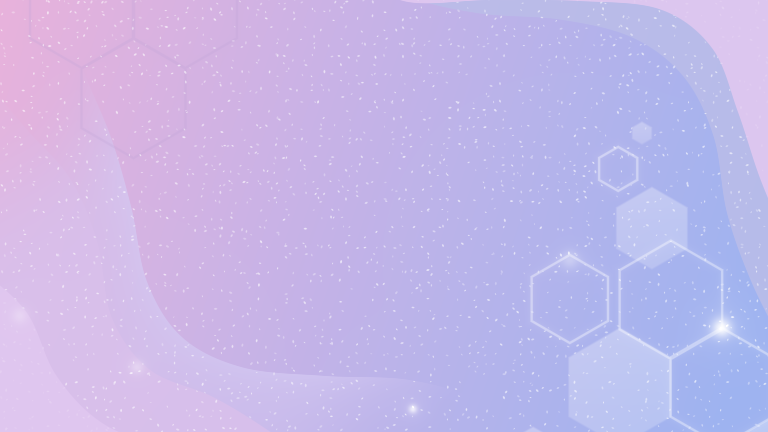
Write a Shadertoy shader that draws this background.

```glsl
const vec3 PINK = vec3(0.91, 0.70, 0.86);
const vec3 LILAC = vec3(0.79, 0.70, 0.90);
const vec3 BLUE = vec3(0.62, 0.70, 0.94);
const vec3 MIST = vec3(0.83, 0.79, 0.95);
const vec3 ORCHID = vec3(0.85, 0.75, 0.92);
const vec3 PALE = vec3(0.88, 0.78, 0.94);
const vec3 STEEL = vec3(0.73, 0.74, 0.91);
const vec3 PLUM = vec3(0.75, 0.64, 0.84);
const float LINE_HALF_WIDTH = 0.0028;
const float SPECK_RADIUS = 0.0024;
const float SPECK_OPACITY = 0.65;
const float LEFT_START = 0.162;
const float RIGHT_START = 0.926;
const float KNOT_STEP = 0.2083;

// Wave profiles: x - depth, sampled evenly along x + depth
const float LEFT_OUTER[10] = float[10](0.116, 0.023, -0.063, -0.178, -0.313, -0.359, -0.289, -0.120, 0.069, 0.178);
const float LEFT_MIDDLE[10] = float[10](-0.225, -0.238, -0.252, -0.336, -0.477, -0.509, -0.426, -0.375, -0.347, -0.324);
const float LEFT_INNER[10] = float[10](-0.694, -0.676, -0.667, -0.662, -0.738, -0.745, -0.667, -0.579, -0.509, -0.463);
const float RIGHT_OUTER[10] = float[10](0.954, 1.074, 1.252, 1.377, 1.405, 1.336, 1.190, 1.090, 1.019, 0.949);
const float RIGHT_INNER[10] = float[10](0.926, 1.134, 1.338, 1.507, 1.537, 1.449, 1.345, 1.262, 1.181, 1.111);

float hash(vec2 p) {
    return fract(sin(dot(p, vec2(127.1, 311.7))) * 43758.5453);
}

// Offset from a Catmull-Rom wave, positive on its right-hand side
float wave(vec2 p, float knots[10], float start) {
    float u = clamp((p.x + 1.0 - p.y - start) / KNOT_STEP, 0.0, 8.999);
    int i = int(u);
    float f = fract(u);
    float a = knots[max(i - 1, 0)], b = knots[i];
    float c = knots[i + 1], d = knots[min(i + 2, 9)];
    float curve = b + 0.5 * f * (c - a + f * (2.0 * a - 5.0 * b + 4.0 * c - d
                + f * (3.0 * (b - c) + d - a)));
    return (p.x + p.y - 1.0 - curve) * 0.7071;
}

float cover(float d, float pixel) {
    return 1.0 - smoothstep(-0.7 * pixel, 0.7 * pixel, d);
}

// Pointy-topped hexagon of the given corner radius
float hexagon(vec2 p, float radius) {
    p = abs(p);
    return max(p.x, dot(p, vec2(0.5, 0.866))) - 0.866 * radius;
}

float hexLine(vec2 p, float radius, float pixel) {
    float d = abs(hexagon(p, radius));
    return 0.32 * cover(d - LINE_HALF_WIDTH, pixel) + 0.10 * exp(-d / 0.008);
}

float hexFill(vec2 p, float radius, float pixel) {
    float shade = 0.25 + 0.05 * p.y / radius;
    return shade * cover(hexagon(p, radius), 2.0 * pixel);
}

float glow(vec2 p, float size) {
    return exp(-dot(p, p) / (size * size)) + 0.3 * exp(-length(p) / (1.6 * size));
}

// One slightly stretched dot in some cells of a jittered grid
float specks(vec2 p, float cell, float density, float pixel) {
    vec2 id = floor(p / cell);
    vec2 jitter = 0.2 + 0.6 * vec2(hash(id + 3.1), hash(id + 17.7));
    vec2 q = p - (id + jitter) * cell;
    float angle = 3.14 * hash(id + 41.3);
    q = mat2(cos(angle), sin(angle), -sin(angle), cos(angle)) * q;
    float radius = SPECK_RADIUS * mix(0.5, 1.1, hash(id + 29.9));
    float d = length(q * vec2(0.75, 1.2)) - radius;
    return step(hash(id), density) * cover(d, pixel) * mix(0.4, 1.0, hash(id + 53.2));
}

void mainImage(out vec4 fragColor, in vec2 fragCoord) {
    float pixel = 1.0 / iResolution.y;
    vec2 p = fragCoord * pixel;
    float depth = 1.0 - p.y;

    // Diagonal backdrop
    float g = p.x + 0.35 * depth;
    vec3 color = mix(PINK, LILAC, clamp(g / 0.8, 0.0, 1.0));
    color = mix(color, BLUE, clamp((g - 0.8) / 1.2, 0.0, 1.0));

    // Left waves
    float along = p.x + depth;
    float d = wave(p, LEFT_OUTER, LEFT_START);
    float fade = smoothstep(0.3, 0.75, along) * (1.0 - smoothstep(1.55, 2.02, along));
    color = mix(color, MIST, cover(d, pixel) * fade * (0.38 + 0.35 * exp(min(d, 0.0) / 0.07)));
    d = wave(p, LEFT_MIDDLE, LEFT_START);
    color = mix(color, ORCHID, cover(d, pixel) * mix(0.1, 0.85, smoothstep(0.2, 0.75, depth)));
    float corner = cover(wave(p, LEFT_INNER, LEFT_START), pixel);
    color = mix(color, PALE, 0.85 * corner);

    // Right waves
    d = wave(p, RIGHT_OUTER, RIGHT_START);
    color = mix(color, STEEL, 0.85 * cover(-d, pixel));
    float rightCorner = cover(-wave(p, RIGHT_INNER, RIGHT_START), pixel);
    color = mix(color, PALE, 0.9 * rightCorner);
    corner = max(corner, rightCorner);

    // Faint honeycomb at upper left
    float comb = 0.0;
    for (int i = 0; i < 3; i++) {
        vec2 center = vec2(0.190 + 0.119 * float(i), 0.981 - 0.208 * float(i % 2));
        comb = max(comb, hexLine(p - center, 0.139, pixel));
    }
    color = mix(color, PLUM, 0.7 * comb);

    // Pale hexagons at lower right
    float fill = hexFill(p - vec2(1.486, 0.692), 0.026, pixel);
    fill = max(fill, hexFill(p - vec2(1.509, 0.472), 0.095, pixel));
    fill = max(fill, hexFill(p - vec2(1.435, 0.104), 0.137, pixel));
    fill = max(fill, hexFill(p - vec2(1.789, -0.104), 0.137, pixel));
    fill = max(fill, hexFill(p - vec2(1.234, -0.021), 0.033, pixel));
    float lines = hexLine(p - vec2(1.431, 0.609), 0.051, pixel);
    lines = max(lines, hexLine(p - vec2(1.319, 0.308), 0.102, pixel));
    lines = max(lines, hexLine(p - vec2(1.553, 0.306), 0.137, pixel));
    lines = max(lines, hexLine(p - vec2(1.671, 0.104), 0.137, pixel));
    color = mix(color, vec3(1.0), fill);
    color = mix(color, vec3(1.0), lines);

    // Soft lights and scattered specks
    float light = 0.75 * glow(p - vec2(1.671, 0.241), 0.022);
    light += 0.6 * glow(p - vec2(0.956, 0.053), 0.010);
    light += 0.25 * glow(p - vec2(0.317, 0.150), 0.016);
    light += 0.2 * glow(p - vec2(0.046, 0.269), 0.018);
    light += 0.25 * glow(p - vec2(1.319, 0.398), 0.020);
    float dust = max(specks(p, 0.021, 0.38, pixel), specks(p + 7.3, 0.033, 0.55, pixel));
    light += SPECK_OPACITY * dust * (1.0 - 0.7 * corner);
    fragColor = vec4(mix(color, vec3(1.0), clamp(light, 0.0, 1.0)), 1.0);
}
```
